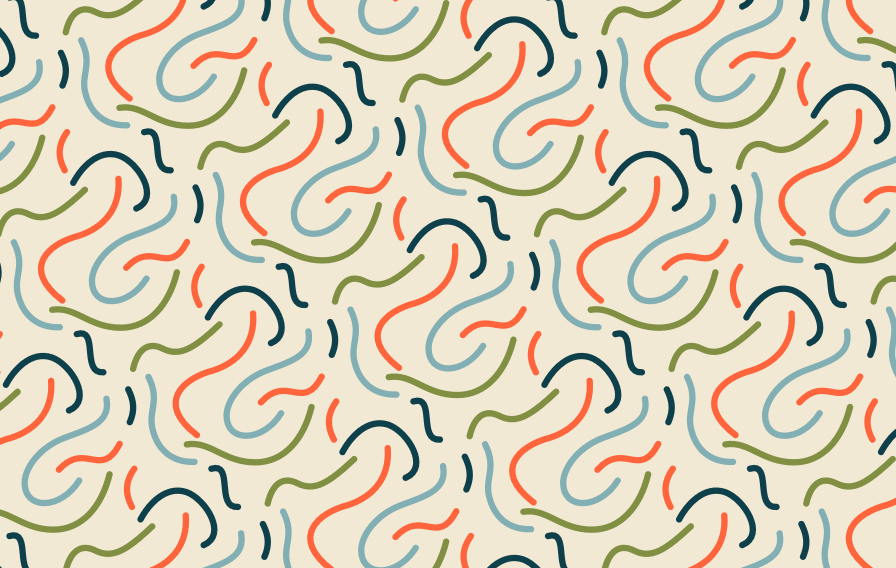
Give the GLSL for this pattern, as a Shadertoy shader.

```glsl
// Scattered round-ended squiggles in four colours on cream paper.
// One group of ten strokes, built from cubic Bezier curves, repeats on a
// slanted lattice; each curve is folded to its nearest copy before measuring.

// Artboard: y points down, and the canvas is ART_HEIGHT units tall.
const float ART_HEIGHT = 729.0;
const vec2 ART_ORIGIN = vec2(384.0, 243.0);
const float LINE_WIDTH = 8.1;
const int CURVE_STEPS = 16;

// Eight groups fill one square tile; the columns are the two repeat steps.
const float TILE = 691.2;
const mat2 LATTICE = mat2(0.375 * TILE, -0.125 * TILE, 0.25 * TILE, 0.25 * TILE);

const vec3 PAPER = vec3(0.95, 0.915, 0.835);
const vec3 BLUE = vec3(0.51, 0.685, 0.705);
const vec3 OLIVE = vec3(0.50, 0.56, 0.26);
const vec3 CORAL = vec3(1.00, 0.395, 0.235);
const vec3 NAVY = vec3(0.055, 0.25, 0.295);

float segmentDistance(vec2 p, vec2 a, vec2 b) {
    vec2 pa = p - a, ba = b - a;
    return length(pa - ba * clamp(dot(pa, ba) / dot(ba, ba), 0.0, 1.0));
}

// Offset to the nearest lattice copy around the origin
vec2 fold(vec2 p) {
    return p - LATTICE * floor(inverse(LATTICE) * p + 0.5);
}

// Distance to a repeated cubic Bezier curve, walked as short segments
float curve(vec2 p, vec2 a, vec2 b, vec2 c, vec2 d) {
    vec2 centre = 0.5 * (a + d);
    p = centre + fold(p - centre);
    float nearest = 1e5;
    vec2 previous = a;
    for (int i = 1; i <= CURVE_STEPS; i++) {
        float t = float(i) / float(CURVE_STEPS), s = 1.0 - t;
        vec2 next = s * s * (s * a + 3.0 * t * b) + t * t * (3.0 * s * c + t * d);
        nearest = min(nearest, segmentDistance(p, previous, next));
        previous = next;
    }
    return nearest;
}

// Arch, small S and short dash
float navyStrokes(vec2 p) {
    float d = curve(p, vec2(142, 78), vec2(152, 59), vec2(174, 34), vec2(201, 43));
    d = min(d, curve(p, vec2(201, 43), vec2(226, 52), vec2(254, 98), vec2(223, 111)));
    d = min(d, curve(p, vec2(233, 13), vec2(262, 4), vec2(238, 64), vec2(267, 62)));
    return min(d, curve(p, vec2(299, 84), vec2(307, 100), vec2(307, 112), vec2(301, 126)));
}

// Long bend, ripple and short arc
float coralStrokes(vec2 p) {
    float d = curve(p, vec2(200, 73), vec2(203, 112), vec2(180, 136), vec2(149, 146));
    d = min(d, curve(p, vec2(149, 146), vec2(110, 156), vec2(74, 188), vec2(128, 229)));
    d = min(d, curve(p, vec2(210, 187), vec2(244, 150), vec2(264, 200), vec2(288, 154)));
    return min(d, curve(p, vec2(134, 13), vec2(122, 30), vec2(122, 45), vec2(131, 62)));
}

// Large hook and hanging tail
float blueStrokes(vec2 p) {
    float d = curve(p, vec2(271, 96), vec2(277, 128), vec2(246, 135), vec2(215, 147));
    d = min(d, curve(p, vec2(215, 147), vec2(185, 159), vec2(166, 185), vec2(166, 204)));
    d = min(d, curve(p, vec2(166, 204), vec2(166, 239), vec2(212, 239), vec2(236, 201)));
    d = min(d, curve(p, vec2(325, 68), vec2(341, 100), vec2(323, 112), vec2(331, 138)));
    return min(d, curve(p, vec2(331, 138), vec2(337, 160), vec2(354, 178), vec2(384, 177)));
}

// Wave and shallow bowl
float oliveStrokes(vec2 p) {
    float d = curve(p, vec2(46, 144), vec2(52, 118), vec2(66, 109), vec2(84, 118));
    d = min(d, curve(p, vec2(84, 118), vec2(106, 129), vec2(124, 118), vec2(157, 87)));
    d = min(d, curve(p, vec2(115, 241), vec2(145, 236), vec2(162, 264), vec2(203, 264)));
    return min(d, curve(p, vec2(203, 264), vec2(240, 264), vec2(265, 234), vec2(275, 193)));
}

// Stroke coverage with an edge one pixel wide
float ink(float dist, float pixel) {
    return clamp(0.5 + (0.5 * LINE_WIDTH - dist) / pixel, 0.0, 1.0);
}

void mainImage(out vec4 fragColor, in vec2 fragCoord) {
    float pixel = ART_HEIGHT / iResolution.y;
    vec2 p = vec2(fragCoord.x, iResolution.y - fragCoord.y) * pixel - ART_ORIGIN;

    vec3 color = PAPER;
    color = mix(color, BLUE, ink(blueStrokes(p), pixel));
    color = mix(color, OLIVE, ink(oliveStrokes(p), pixel));
    color = mix(color, CORAL, ink(coralStrokes(p), pixel));
    color = mix(color, NAVY, ink(navyStrokes(p), pixel));
    fragColor = vec4(color, 1.0);
}
```
